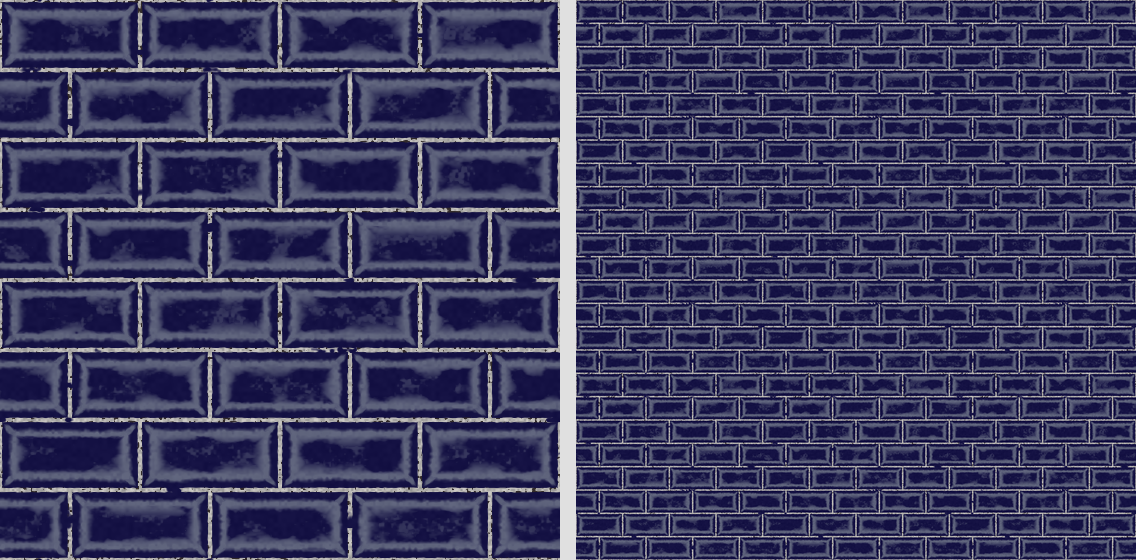
Left: one tile. Right: repeated 3 by 3.
Give the GLSL for this texture, as a WebGL 2 fragment shader.

```glsl
#version 300 es
precision highp float;
// Glazed navy bevelled bricks in running bond, four across and eight down.
// Inset distances form a worn pale ridge and mitred corners on each brick;
// wrapping noise roughens the glaze and chips the speckled grout.
uniform vec2 u_resolution;
out vec4 outColor;

const vec2 BRICKS = vec2(4.0, 8.0);
const float GROUT_HALF = 0.032; // in brick heights
const vec3 NAVY = vec3(0.078, 0.066, 0.262);
const vec3 SHEEN = vec3(0.375, 0.395, 0.49);
const vec3 GROUT_LIGHT = vec3(0.82, 0.81, 0.79);
const vec3 GROUT_GREY = vec3(0.58, 0.575, 0.57);
const vec3 DIRT = vec3(0.2, 0.17, 0.16);

float hash(vec2 p, float seed) {
  vec3 q = fract(vec3(p, seed) * vec3(0.1031, 0.1130, 0.0973));
  q += dot(q, q.yzx + 33.33);
  return fract((q.x + q.y) * q.z);
}

// Value noise whose lattice wraps across the canvas
float noise(vec2 uv, vec2 cells, float seed) {
  vec2 p = uv * cells;
  vec2 i = floor(p);
  vec2 f = fract(p);
  f = f * f * (3.0 - 2.0 * f);
  vec2 a = mod(i, cells);
  vec2 b = mod(i + 1.0, cells);
  return mix(mix(hash(a, seed), hash(vec2(b.x, a.y), seed), f.x),
             mix(hash(vec2(a.x, b.y), seed), hash(b, seed), f.x), f.y);
}

float fbm(vec2 uv, vec2 cells, float seed) {
  float sum = 0.0;
  float weight = 0.53;
  for (int octave = 0; octave < 4; octave++) {
    sum += weight * noise(uv, cells, seed + float(octave));
    cells *= 2.0;
    weight *= 0.5;
  }
  return sum;
}

// Soft band around the ridge; the inner side fades over a given spread
float ridge(float inset, float spread) {
  return smoothstep(0.105, 0.185, inset)
       * (1.0 - smoothstep(0.205, 0.235 + spread, inset));
}

// Sheen on one brick: four uneven ridges joined by mitred corners
float bevelSheen(vec2 local, vec2 inset, vec2 id, vec2 uv) {
  float cloud = fbm(uv, vec2(22.0, 36.0), 3.0);
  float grit = noise(uv, vec2(190.0), 11.0) - 0.5;
  vec2 worn = inset + (cloud - 0.5) * 0.06 + grit * 0.025;
  vec2 side = step(0.0, local);
  float blot = smoothstep(0.38, 0.75, cloud);
  float spreadX = 0.03 + 0.1 * hash(id, 21.0 + side.x) + 0.18 * blot;
  float spreadY = 0.02 + 0.05 * hash(id, 31.0 + side.y) + 0.23 * blot;
  float diagonal = inset.x - inset.y;
  float along = smoothstep(-0.035, 0.035, diagonal);
  float band = mix(ridge(worn.x, spreadX), ridge(worn.y, spreadY), along);

  float depth = min(inset.x, inset.y);
  float mitreWidth = 0.035 + 0.3 * depth + (cloud - 0.5) * 0.06;
  float mitre = 1.0 - smoothstep(mitreWidth * 0.5, mitreWidth + 0.02, abs(diagonal + grit * 0.03));
  mitre *= smoothstep(0.04, 0.1, depth) * (1.0 - smoothstep(0.2, 0.29, depth));

  // Faint scuffs across the flat face
  float scuff = smoothstep(0.56, 0.8, cloud + grit * 0.3) * 0.4;
  scuff *= smoothstep(0.15, 0.25, depth);
  return clamp(max(max(band, mitre * 0.9), scuff) * (1.0 + grit * 0.25), 0.0, 1.0);
}

vec3 groutColor(vec2 uv, float fromLine) {
  float grain = noise(uv, vec2(256.0), 41.0);
  float speck = noise(uv, vec2(230.0), 47.0);
  float patches = noise(uv, vec2(30.0, 32.0), 53.0);
  float edge = smoothstep(0.3, 1.0, fromLine / GROUT_HALF);
  float dirt = smoothstep(0.76, 0.92, speck + 0.16 * edge + 0.3 * (patches - 0.55));
  return mix(mix(GROUT_GREY, GROUT_LIGHT, grain), DIRT, dirt);
}

void main() {
  vec2 uv = gl_FragCoord.xy / u_resolution;
  float pixel = BRICKS.y / u_resolution.y;

  // Running bond: even rows from the bottom shift by half a brick
  vec2 grid = uv * BRICKS;
  grid.x += 0.5 * (1.0 - mod(floor(grid.y), 2.0));
  vec2 id = mod(floor(grid), BRICKS);
  vec2 local = (fract(grid) - 0.5) * vec2(2.0, 1.0);
  vec2 inset = vec2(1.0, 0.5) - abs(local);
  float depth = min(inset.x, inset.y);

  vec3 color = mix(NAVY, SHEEN, bevelSheen(local, inset, id, uv));
  color += 0.025 * (noise(uv, vec2(128.0), 61.0) - 0.5);

  // Grout with ragged edges and a few glazed-over gaps
  float ragged = GROUT_HALF + 0.012 * (noise(uv, vec2(160.0), 71.0) - 0.5);
  float joint = 1.0 - smoothstep(ragged - pixel * 0.6, ragged + pixel * 0.6, depth);
  float gap = noise(uv, vec2(16.0, 32.0), 83.0) + 0.1 * (noise(uv, vec2(140.0), 89.0) - 0.5);
  joint *= 1.0 - smoothstep(0.88, 0.93, gap);
  color = mix(color, groutColor(uv, depth), joint);
  outColor = vec4(color, 1.0);
}
```
